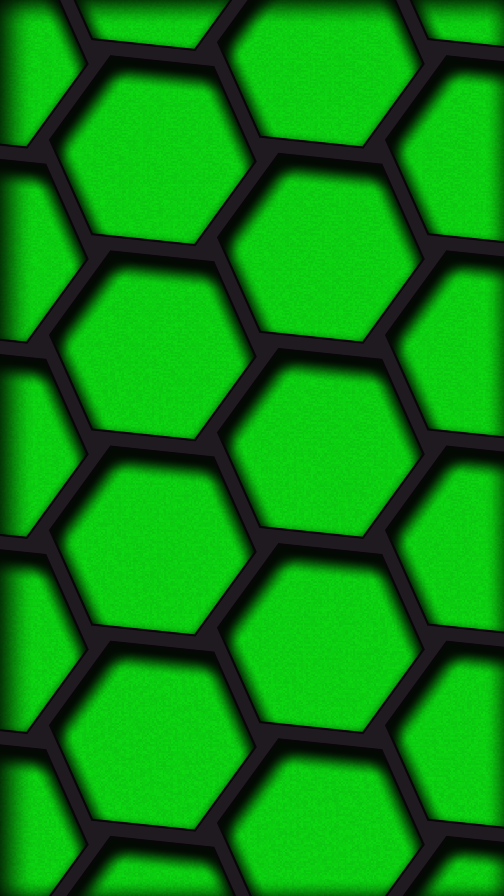
This pattern is drawn by a WebGL 1 fragment shader. Its source:

```glsl
precision highp float;
// Tilted honeycomb of grainy green cells, sunk behind a dark frame that casts a soft shadow.
uniform vec2 u_resolution;

const float ROWS = 4.591;      // cell pitches over the canvas height
const float APOTHEM = 0.453;   // cell centre to edge, in pitches

float hash(vec2 p) {
  return fract(sin(dot(p, vec2(127.1, 311.7))) * 43758.5453);
}

// Offset from the nearest centre of a staggered lattice
vec2 cellOffset(vec2 p) {
  vec2 period = vec2(1.722, 1.0);
  vec2 a = mod(p + 0.5 * period, period) - 0.5 * period;
  vec2 b = mod(p, period) - 0.5 * period;
  return dot(a, a) < dot(b, b) ? a : b;
}

// Signed distances to the three pairs of tilted hexagon sides
vec3 sideDistances(vec2 p) {
  vec3 angle = radians(vec3(84.0, 24.0, -36.0));
  return abs(p.x * cos(angle) + p.y * sin(angle)) - APOTHEM;
}

float falloff(float d) {
  return 1.0 - smoothstep(-0.09, 0.03, d);
}

void main() {
  vec2 uv = gl_FragCoord.xy / u_resolution;
  vec2 p = gl_FragCoord.xy / u_resolution.y * ROWS;
  float pixel = ROWS / u_resolution.y;

  vec2 local = cellOffset(p - vec2(0.783, 3.819));
  vec3 sides = sideDistances(local);
  float d = max(sides.x, max(sides.y, sides.z));

  // Frame shadow, shifted down and slightly right
  vec3 shade = sideDistances(local - vec2(0.018, -0.054));
  float light = falloff(shade.x) * falloff(shade.y) * falloff(shade.z);

  // Inner shadow around the canvas border
  light *= smoothstep(-0.03, 0.07, uv.x) * smoothstep(-0.04, 0.04, 1.0 - uv.x);
  light *= smoothstep(-0.02, 0.02, uv.y) * smoothstep(-0.015, 0.03, 1.0 - uv.y);

  // Fine grain on the green
  float grain = hash(floor(uv * vec2(288.0, 512.0))) - 0.5;
  vec3 green = vec3(0.04, 0.80, 0.06) * (1.0 + 0.09 * grain);
  vec3 color = mix(vec3(0.01, 0.04, 0.01), green, light);

  // Frame with a thin black rim
  vec3 frame = mix(vec3(0.03, 0.025, 0.03), vec3(0.122, 0.102, 0.125),
                   smoothstep(-0.6, 0.6, (d - 0.011) / pixel));
  color = mix(color, frame, smoothstep(-0.6, 0.6, d / pixel));

  gl_FragColor = vec4(color, 1.0);
}
```
